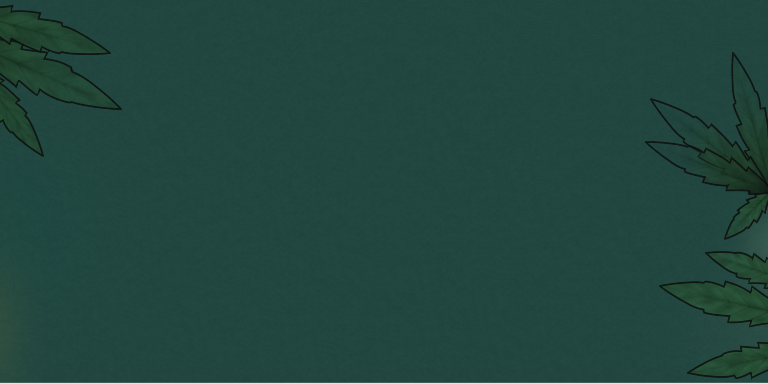
A Shadertoy shader for this background:

```glsl
// Dark teal paper with inked, serrated leaflets entering from three edges.
// Each leaflet is a tapered profile along a base-to-tip axis with hooked
// teeth, a mottled green wash, fine veins and a thin dark outline.

const vec3 INK = vec3(0.05, 0.065, 0.055);
const vec3 MOSS = vec3(0.135, 0.28, 0.185);
const vec3 FERN = vec3(0.15, 0.31, 0.20);

float hash(vec2 p) {
    return fract(sin(dot(p, vec2(127.1, 311.7))) * 43758.5);
}

// Smoothly interpolated lattice of hashes
float grain(vec2 p) {
    vec2 cell = floor(p), f = fract(p);
    f *= f * (3.0 - 2.0 * f);
    return mix(mix(hash(cell), hash(cell + vec2(1, 0)), f.x),
               mix(hash(cell + vec2(0, 1)), hash(cell + vec2(1, 1)), f.x), f.y);
}

// Soft elliptical glow, 1 at its centre
float glow(vec2 p, vec2 centre, vec2 radius) {
    vec2 q = (p - centre) / radius;
    return exp(-dot(q, q));
}

// Paints one leaflet over ground; wash is the fill opacity at the tip,
// shade the darkness at the base
vec3 leaflet(vec3 ground, vec2 p, vec2 base, vec2 tip, float halfWidth,
             vec3 green, float wash, float shade) {
    float len = length(tip - base);
    vec2 axis = (tip - base) / len;
    vec2 q = p - base;
    float along = dot(q, axis) / len;
    float across = axis.x * q.y - axis.y * q.x;
    float side = abs(across) / halfWidth;
    float t = clamp(along, 0.0, 1.0);

    // Tapered margin; teeth hook towards the tip and vary in length
    float margin = halfWidth * 3.2 * pow(t, 0.75) * pow(1.0 - t, 0.95);
    float phase = t * 6.0 - 0.4 * side + (across > 0.0 ? 0.35 : 0.0)
                + 0.12 * sin(t * 17.0 + base.y * 40.0);
    float saw = fract(phase);
    float tooth = min(saw, (1.0 - saw) * 6.0);
    float bite = 0.42 * (1.0 - smoothstep(0.5, 0.82, t));
    margin *= 1.0 + (tooth - 0.5) * bite;

    // Divide by the slope so the ink keeps an even width
    float d = abs(across) - margin;
    float slope = length(vec2(dFdx(d), dFdy(d))) * iResolution.y;
    d /= clamp(slope, 1.0, 2.5);
    d = max(d, max(along - 1.0, -along) * len);

    float pixel = 1.0 / iResolution.y;
    float inside = 1.0 - smoothstep(-pixel, pixel, d);
    float outline = 1.0 - smoothstep(0.0008, 0.0012 + pixel, abs(d));

    // Mottled wash, dark base and veins
    vec3 fill = mix(ground, green, mix(1.0, wash, smoothstep(0.15, 0.75, t)));
    fill = mix(fill, INK * 1.2, shade * exp(-t * 5.0));
    float mottle = grain(vec2(t * 14.0 - side * 2.0, across / halfWidth * 3.0) + base * 30.0);
    fill *= 1.0 + 0.3 * (mottle - 0.55) * mix(1.0, wash, t);
    float midrib = exp(-abs(across) / 0.003) * (1.0 - t);
    float branch = abs(fract(t * 7.0 - side * 1.1) - 0.5);
    float veins = (1.0 - smoothstep(0.0, 0.12, branch)) * (1.0 - t) * exp(-side);
    fill = mix(fill, vec3(0.06, 0.16, 0.08), 0.75 * midrib + 0.45 * veins);

    return mix(mix(ground, fill, inside), INK, outline * 0.88);
}

void mainImage(out vec4 fragColor, in vec2 fragCoord) {
    // Height is one unit; the right edge is pinned at x = 2
    vec2 p = fragCoord / iResolution.xy * vec2(2.0, 1.0);

    // Teal ground with pale side glows
    vec3 color = vec3(0.130, 0.275, 0.250);
    color += vec3(-0.010, 0.006, 0.006) * glow(p, vec2(0.06, 0.42), vec2(0.15, 0.2));
    color = mix(color, vec3(0.195, 0.315, 0.245),
                0.85 * glow(p, vec2(-0.02, 0.13), vec2(0.085, 0.18)));
    color = mix(color, vec3(0.24, 0.37, 0.32),
                0.8 * glow(p, vec2(2.02, 0.35), vec2(0.08, 0.1)));
    color = mix(color, vec3(0.18, 0.32, 0.28),
                0.6 * glow(p, vec2(2.0, 0.14), vec2(0.17, 0.13)));

    // Fan in the upper left corner
    color = leaflet(color, p, vec2(-0.078, 0.844), vec2(0.112, 0.594), 0.035, MOSS, 0.8, 0.2);
    color = leaflet(color, p, vec2(-0.104, 0.901), vec2(0.315, 0.716), 0.050, MOSS, 0.6, 0.2);
    color = leaflet(color, p, vec2(-0.104, 0.974), vec2(0.286, 0.862), 0.044, MOSS, 0.8, 0.2);

    // Fan on the right, meeting at one stem
    color = leaflet(color, p, vec2(2.01, 0.505), vec2(1.888, 0.378), 0.026, FERN, 0.5, 0.3);
    color = leaflet(color, p, vec2(2.01, 0.505), vec2(1.909, 0.862), 0.038, MOSS, 0.2, 0.6);
    color = leaflet(color, p, vec2(2.00, 0.510), vec2(1.695, 0.742), 0.040, MOSS, 0.05, 0.6);
    color = leaflet(color, p, vec2(2.01, 0.502), vec2(1.682, 0.630), 0.038, MOSS, 0.05, 1.0);

    // Fan in the lower right corner
    color = leaflet(color, p, vec2(2.083, 0.258), vec2(1.839, 0.341), 0.034, FERN, 0.7, 0.2);
    color = leaflet(color, p, vec2(2.083, 0.172), vec2(1.719, 0.255), 0.046, FERN, 0.8, 0.2);
    color = leaflet(color, p, vec2(2.110, 0.089), vec2(1.792, 0.029), 0.038, FERN, 0.8, 0.2);

    // Paper grain, a little wider than tall
    color += 0.014 * (grain(p * vec2(190.0, 250.0)) - 0.5);
    color += 0.007 * (grain(p * vec2(60.0, 85.0)) - 0.5);

    // Pale strip along the bottom edge
    float strip = clamp((0.003 - p.y) * iResolution.y + 0.5, 0.0, 1.0);
    color = mix(color, vec3(0.88, 0.90, 0.89), strip);

    fragColor = vec4(color, 1.0);
}
```
